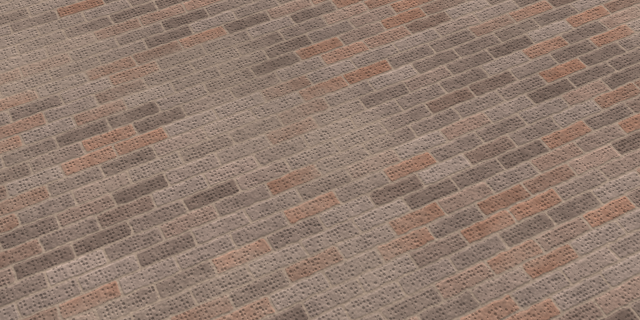
This texture is drawn by a Shadertoy shader. Its source:

```glsl
#define HORIZON 3.2
#define BRICK_STEP vec2(0.152, 0.061)
#define ROW_STEP vec2(0.0285, -0.041)
#define ASPECT 3.3
#define JOINT 0.065
#define PITS 4.6
#define RELIEF 0.30
#define LIGHT vec2(0.045, -0.075)
#define SAMPLES 3

const vec3 DARK_CLAY = vec3(0.43, 0.36, 0.325);
const vec3 PALE_CLAY = vec3(0.60, 0.525, 0.485);
const vec3 RED_CLAY = vec3(0.62, 0.44, 0.355);
const vec3 DUST = vec3(0.62, 0.545, 0.49);
const vec3 MORTAR = vec3(0.635, 0.555, 0.49);

float hash(vec2 p) {
    vec3 q = fract(vec3(p.xyx) * 0.1031);
    q += dot(q, q.yzx + 33.33);
    return fract((q.x + q.y) * q.z);
}

float noise(vec2 p) {
    vec2 i = floor(p), f = fract(p);
    f = f * f * (3.0 - 2.0 * f);
    return mix(mix(hash(i), hash(i + vec2(1, 0)), f.x),
               mix(hash(i + vec2(0, 1)), hash(i + vec2(1, 1)), f.x), f.y);
}

float fbm(vec2 p) {
    float sum = 0.0, amp = 0.5;
    for (int i = 0; i < 4; i++) {
        sum += amp * noise(p);
        p = p * 2.03 + 17.3;
        amp *= 0.5;
    }
    return sum / 0.9375;
}

// Perspective ground plane, measured in row heights
vec2 ground(vec2 p) {
    p /= 1.0 - p.y / HORIZON;
    return inverse(mat2(BRICK_STEP, ROW_STEP)) * p * vec2(ASPECT, 1.0);
}

// Signed distance to the nearest brick, and its cell
float brick(vec2 q, out vec2 id) {
    q += 0.09 * (vec2(noise(q * 2.3), noise(q * 2.3 + 40.0)) - 0.5);
    float row = floor(q.y);
    float x = q.x / ASPECT + 0.5 * row + 0.22 * hash(vec2(row, 7.0));
    id = vec2(floor(x), row);
    vec2 local = (vec2(fract(x), fract(q.y)) - 0.5) * vec2(ASPECT, 1.0);
    vec2 d = abs(local) - vec2(ASPECT, 1.0) * 0.5 + JOINT + 0.1;
    return length(max(d, 0.0)) + min(max(d.x, d.y), 0.0) - 0.1;
}

// Small round holes of random size and place
float pits(vec2 q) {
    q *= PITS;
    vec2 cell = floor(q);
    vec2 shift = vec2(hash(cell + 11.0), hash(cell + 53.0)) - 0.5;
    float radius = 0.40 * hash(cell + 91.0);
    float d = length(fract(q) - 0.5 - 0.35 * shift);
    return (1.0 - smoothstep(radius * 0.5, radius + 0.12, d)) * step(0.12, radius);
}

float wear(vec2 q) {
    return smoothstep(0.46, 0.74, fbm(q * vec2(0.10, 0.22) + 5.0));
}

float height(vec2 q) {
    vec2 id;
    float face = 1.0 - smoothstep(-0.07, 0.03, brick(q, id));
    float rough = 0.55 * (noise(q * 9.0) - 0.5) + 0.35 * (noise(q * 4.0) - 0.5);
    float body = face * (0.8 - 0.35 * wear(q));
    return body + rough - pits(q) * face * (0.30 + 0.35 * hash(id + 3.0));
}

vec3 paving(vec2 q) {
    vec2 id;
    float d = brick(q, id);
    float face = 1.0 - smoothstep(-0.04, 0.03, d);

    // Clay tone of each brick
    vec3 clay = mix(DARK_CLAY, PALE_CLAY, hash(id + 21.0));
    clay = mix(clay, RED_CLAY, 0.75 * smoothstep(0.55, 1.0, hash(id + 77.0)));
    clay *= 0.90 + 0.20 * fbm(q * 1.6);

    // Dusty patches and joints
    float dust = 0.12 + 0.55 * wear(q) + 0.25 * (noise(q * 2.7) - 0.5);
    clay = mix(clay, DUST, clamp(dust, 0.0, 0.8));
    clay *= 1.0 - 0.20 * pits(q);
    vec3 color = mix(MORTAR, clay, face);

    // Relief light, grain and broad shading
    float slope = height(q) - height(q + LIGHT);
    color *= 1.0 + RELIEF * clamp(slope, -0.9, 0.7);
    color *= 0.95 + 0.10 * noise(q * 17.0);
    return color * (0.93 + 0.16 * fbm(q * 0.13 + 31.0));
}

void mainImage(out vec4 fragColor, in vec2 fragCoord) {
    vec3 sum = vec3(0.0);
    for (int j = 0; j < SAMPLES; j++)
        for (int i = 0; i < SAMPLES; i++) {
            vec2 offset = (vec2(i, j) + 0.5) / float(SAMPLES) - 0.5;
            vec2 p = (fragCoord + offset - 0.5 * iResolution.xy) / iResolution.y;
            sum += paving(ground(p));
        }
    fragColor = vec4(sum / float(SAMPLES * SAMPLES), 1.0);
}
```
